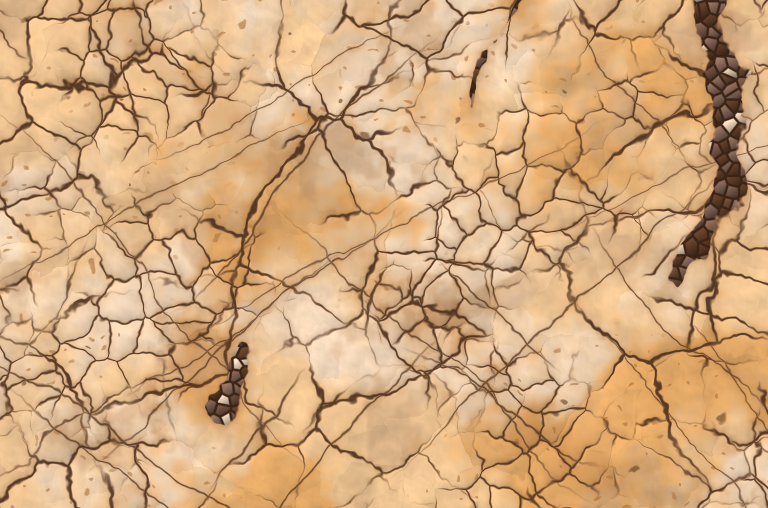
Give the GLSL for this texture, as a Shadertoy shader.

```glsl
// Draws a weathered sandstone face: cream plates, rust stains, fractures and pebbly gullies.
const vec3 PALE  = vec3(0.93, 0.83, 0.72);
const vec3 CREAM = vec3(0.92, 0.76, 0.57);
const vec3 OCHRE = vec3(0.87, 0.64, 0.38);
const vec3 TAN   = vec3(0.76, 0.62, 0.48);
const vec3 RUST  = vec3(0.67, 0.44, 0.23);
const vec3 DARK  = vec3(0.30, 0.19, 0.12);
const vec2 LIGHT = vec2(-0.5, 0.86);
const int PLATE_LAYERS = 3;
const int FRACTURES = 20;
const float PLATE_SCALE = 4.3;     // largest plates per canvas height
const float CRACK_WIDTH = 0.0019;  // half width of a crack
const float WARP = 0.024;          // raggedness of the cracks
const float PIT_SCALE = 27.0;
const float PEBBLE_SCALE = 44.0;

float hash(vec2 p) {
    vec3 q = fract(p.xyx * 0.1031);
    q += dot(q, q.yzx + 33.33);
    return fract((q.x + q.y) * q.z);
}

vec2 hash2(vec2 p) { return vec2(hash(p), hash(p + 57.3)); }

mat2 turn(float a) { return mat2(cos(a), sin(a), -sin(a), cos(a)); }

// Layered sines, each bent by the sum so far
float turbulence(vec2 p) {
    float sum = 0.0, amp = 0.5;
    for (int i = 0; i < 6; i++) {
        p = mat2(0.8, 0.6, -0.6, 0.8) * p * 1.8 + 1.7;
        sum += amp * sin(p.x + 1.5 * sin(0.7 * p.y + 2.0 * sum));
        amp *= 0.62;
    }
    return sum;
}

// Cellular noise: border distance, cell id, vector to the cell centre
vec4 plates(vec2 p, float jitter) {
    vec2 cell = floor(p), f = p - cell, near = vec2(9.0), home = cell;
    for (int k = 0; k < 9; k++) {
        vec2 g = vec2(k % 3 - 1, k / 3 - 1);
        vec2 r = g + 0.5 + jitter * (hash2(cell + g) - 0.5) - f;
        if (dot(r, r) < dot(near, near)) { near = r; home = cell + g; }
    }
    float border = 9.0;
    for (int k = 0; k < 25; k++) {
        vec2 g = vec2(k % 5 - 2, k / 5 - 2);
        vec2 r = g + 0.5 + jitter * (hash2(cell + g) - 0.5) - f;
        vec2 gap = r - near;
        if (dot(gap, gap) > 1e-4) border = min(border, dot(0.5 * (near + r), normalize(gap)));
    }
    return vec4(border, hash(home + 9.0), near);
}

float segment(vec2 p, vec2 a, vec2 b) {
    vec2 v = p - a, d = b - a;
    return length(v - d * clamp(dot(v, d) / dot(d, d), 0.0, 1.0));
}

void mainImage(out vec4 fragColor, in vec2 fragCoord) {
    float px = 1.0 / iResolution.y;
    vec2 p = fragCoord * px;
    float aspect = iResolution.x * px;
    vec2 bent = p + WARP * vec2(turbulence(p * 8.0), turbulence(p * 8.0 + 20.0));

    // Long shattered seams crossing the face
    float seam = min(segment(bent, vec2(0.2, 1.0), vec2(1.2, 0.05)),
                     segment(bent, vec2(0.2, -0.05), vec2(0.75, 1.0)) + 0.015);
    seam = exp(-pow(seam / 0.04, 2.0));

    // Plates: cracks, rusty margins, lit bevels and tilted facets
    float crack = 0.0, rust = 0.25 * seam, shade = 0.0, tint = 0.0;
    for (int i = 0; i < PLATE_LAYERS; i++) {
        float n = float(i), scale = PLATE_SCALE * pow(1.9, n);
        mat2 spin = turn(0.72 + 0.4 * n);
        vec4 plate = plates(spin * bent * scale * 0.9 * vec2(1.0, 1.0) + 13.0 * n, 0.95);
        float d = plate.x / scale;
        float patchy = turbulence(p * 4.0 + 11.0 * n) + 0.35 * seam;
        float open = smoothstep(-0.25 + 0.15 * n, 0.6, patchy + 0.12);
        float width = CRACK_WIDTH * (0.4 + 0.9 * open) * (1.25 - 0.25 * n);
        crack = max(crack, open * (1.0 - smoothstep(width - px, width + px, d)));
        rust += 0.3 * open * exp(-d / 0.008);
        vec2 outward = -plate.zw * spin;
        shade += 0.2 * open * exp(-d / 0.007) * dot(normalize(outward + 1e-4), LIGHT);
        shade += 0.16 * (plate.y - 0.5) * dot(outward, LIGHT);
        tint += (plate.y - 0.5) / (1.0 + 0.6 * n);
    }

    // Straight hairline fractures in two crossing directions
    for (int i = 0; i < FRACTURES; i++) {
        float n = float(i);
        vec2 h = hash2(vec2(n, 3.0));
        vec2 v = mix(p, bent, 0.6) - hash2(vec2(n, 17.0)) * vec2(aspect, 1.0);
        v = v * turn((i % 2 == 0 ? -0.8 : 0.65) + 0.6 * (h.x - 0.5));
        float across = abs(v.y + 0.01 * sin(9.0 * v.x + 6.0 * h.y));
        float fade = 1.0 - smoothstep(0.5, 1.0, abs(v.x) / (0.15 + 0.4 * h.y));
        float width = CRACK_WIDTH * (0.4 + 0.7 * h.x);
        crack = max(crack, 0.85 * fade * (1.0 - smoothstep(width - px, width + px, across)));
        rust += 0.22 * fade * exp(-across / 0.01);
    }

    // Mineral tints and grain
    float grain = turbulence(p * 38.0);
    float stain = turbulence(p * 4.0 + 30.0) + 0.35 * tint + 0.3 * (p.x / aspect - p.y);
    vec3 color = mix(CREAM, PALE, smoothstep(-0.35, 0.5, turbulence(p * 3.0) + 0.6 * tint));
    color = mix(color, OCHRE, 0.9 * smoothstep(0.0, 0.75, stain + 0.1 * grain));
    color = mix(color, TAN, 0.6 * smoothstep(0.25, 0.8, turbulence(p * 7.0 + 50.0) + 0.2 * grain));
    color *= 1.02 + shade + 0.055 * grain;
    color = mix(color, RUST, clamp(rust * (0.8 + 0.5 * grain), 0.0, 0.75));

    // Weathered pits in clusters
    vec2 cell = floor(bent * PIT_SCALE), h = hash2(cell + 5.0);
    float radius = 0.08 + 0.18 * h.x * h.y;
    float pit = length((fract(bent * PIT_SCALE) - 0.3 - 0.4 * h) * vec2(1.0, 1.3));
    float cluster = step(0.55, hash(cell + 31.0)) * smoothstep(-0.2, 0.4, turbulence(p * 3.0 + 70.0));
    pit = cluster * (1.0 - smoothstep(radius * 0.6, radius + px * PIT_SCALE, pit));
    color = mix(color, mix(RUST, DARK, 0.8 * step(0.93, h.y)), 0.6 * pit);
    color = mix(color, DARK, 0.92 * crack);

    // Dark gullies filled with loose pebbles
    float gully = min(segment(bent, vec2(1.41, 1.02), vec2(1.44, 0.64)) - 0.012,
                      segment(bent, vec2(1.44, 0.64), vec2(1.34, 0.45)));
    gully = min(gully, segment(bent, vec2(1.02, 1.02), vec2(0.93, 0.8)));
    gully = min(gully, segment(bent, vec2(0.46, 0.3), vec2(0.43, 0.2)));
    gully -= 0.012 + 0.018 * turbulence(p * 9.0 + 90.0);
    vec4 pebble = plates(p * PEBBLE_SCALE, 1.0);
    vec3 stone = mix(DARK * 1.1, vec3(0.47, 0.36, 0.31), smoothstep(0.2, 0.6, pebble.y));
    stone = mix(stone, PALE * 0.9, step(0.85, pebble.y)) * (1.0 - 0.5 * dot(pebble.zw, LIGHT));
    stone = mix(DARK * 0.75, stone, smoothstep(0.03, 0.18, pebble.x));
    color = mix(color, RUST, 0.45 * exp(-max(gully, 0.0) / 0.012));
    color = mix(color, stone, 1.0 - smoothstep(-px, 2.0 * px, gully));
    fragColor = vec4(clamp(color, 0.0, 1.0), 1.0);
}
```
